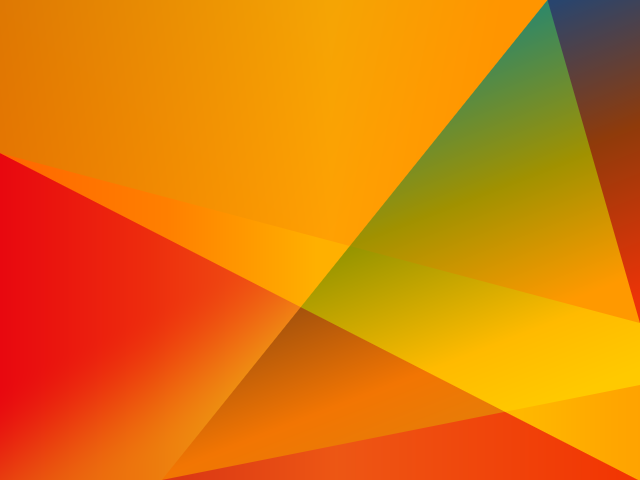
Write a Shadertoy shader that draws this background.

```glsl
// Overlapping translucent facets in amber, olive and red.
// Five straight edges split the canvas; every facet is a three-stop gradient
// running either across the canvas or along one shared diagonal.

// Signed distance to the line a-b, positive on its right-hand side.
float rightOf(vec2 p, vec2 a, vec2 b) {
    vec2 d = normalize(b - a);
    return dot(p - a, vec2(d.y, -d.x));
}

// Antialiased coverage from a signed distance.
float cover(float dist) {
    return clamp(dist * iResolution.y + 0.5, 0.0, 1.0);
}

// Three colours placed at the positions in stops.
vec3 ramp(float t, vec3 stops, vec3 first, vec3 middle, vec3 last) {
    float lower = clamp((t - stops.x) / (stops.y - stops.x), 0.0, 1.0);
    float upper = clamp((t - stops.y) / (stops.z - stops.y), 0.0, 1.0);
    return mix(mix(first, middle, lower), last, upper);
}

void mainImage(out vec4 fragColor, in vec2 fragCoord) {
    // Height is 1, width is 4/3
    vec2 p = fragCoord / iResolution.xy * vec2(4.0 / 3.0, 1.0);
    float diagonal = dot(vec2(p.x, 1.0 - p.y), vec2(0.36, 0.93));

    // Corners shared by the edges
    vec2 apex = vec2(1.1406, 1.0);
    vec2 foot = vec2(0.337, 0.0);
    vec2 leftCorner = vec2(0.0, 0.681);
    vec2 rightCorner = vec2(1.3333, 0.327);

    // Facet masks
    float belowSlope = cover(rightOf(p, leftCorner, vec2(1.3333, -0.002)));
    float belowFaint = cover(rightOf(p, leftCorner, rightCorner));
    float inPrism = cover(rightOf(p, foot, apex));
    float inDusk = cover(-rightOf(p, apex, rightCorner));
    float belowFloor = cover(rightOf(p, foot, vec2(1.3333, 0.198)));

    // Amber field and the warmer wedge under the faint edge
    vec3 amber = ramp(p.x, vec3(0.0, 0.69, 1.05),
        vec3(0.87, 0.47, 0.01), vec3(0.96, 0.645, 0.015), vec3(1.0, 0.585, 0.0));
    amber += vec3(0.08, -0.03, -0.01) * (1.0 - p.y);
    vec3 wedge = ramp(p.x, vec3(0.0, 0.35, 0.66),
        vec3(1.0, 0.40, 0.0), vec3(1.0, 0.50, 0.0), vec3(1.0, 0.69, 0.0));
    vec3 upper = mix(amber, wedge, belowFaint);

    // Prism: teal to olive to orange, turning golden further down
    vec3 olive = ramp(diagonal, vec3(0.41, 0.738, 1.01),
        vec3(0.17, 0.53, 0.42), vec3(0.63, 0.57, 0.0), vec3(1.0, 0.60, 0.0));
    vec3 gold = ramp(diagonal, vec3(0.738, 1.04, 1.2),
        vec3(0.58, 0.58, 0.0), vec3(1.0, 0.73, 0.0), vec3(1.0, 0.79, 0.0));
    vec3 honey = mix(vec3(1.0, 0.72, 0.0), vec3(1.0, 0.64, 0.0),
        smoothstep(1.05, 1.35, p.x));
    vec3 prism = mix(mix(olive, gold, belowFaint), honey, belowFloor);

    // Dark blue corner falling to red
    vec3 dusk = ramp(diagonal, vec3(0.42, 0.72, 1.06),
        vec3(0.16, 0.27, 0.43), vec3(0.56, 0.23, 0.04), vec3(0.93, 0.20, 0.03));
    prism = mix(prism, dusk, inDusk * (1.0 - belowFaint));
    upper = mix(upper, prism, inPrism);

    // Red field with an orange glow along the bottom
    vec3 red = ramp(p.x, vec3(0.0, 0.3, 0.62),
        vec3(0.91, 0.03, 0.06), vec3(0.93, 0.17, 0.05), vec3(0.94, 0.36, 0.08));
    red.g += 0.3 * smoothstep(-0.2, 0.12, 0.5 * p.x - p.y);

    // Brown shade and scarlet strip to the right of the prism edge
    vec3 ember = ramp(diagonal, vec3(0.80, 1.04, 1.2),
        vec3(0.62, 0.31, 0.05), vec3(0.95, 0.46, 0.01), vec3(0.90, 0.49, 0.03));
    vec3 scarlet = ramp(p.x, vec3(0.38, 0.70, 1.3),
        vec3(0.86, 0.22, 0.08), vec3(0.93, 0.34, 0.08), vec3(0.95, 0.21, 0.01));
    vec3 lower = mix(red, mix(ember, scarlet, belowFloor), inPrism);

    fragColor = vec4(mix(upper, lower, belowSlope), 1.0);
}
```
